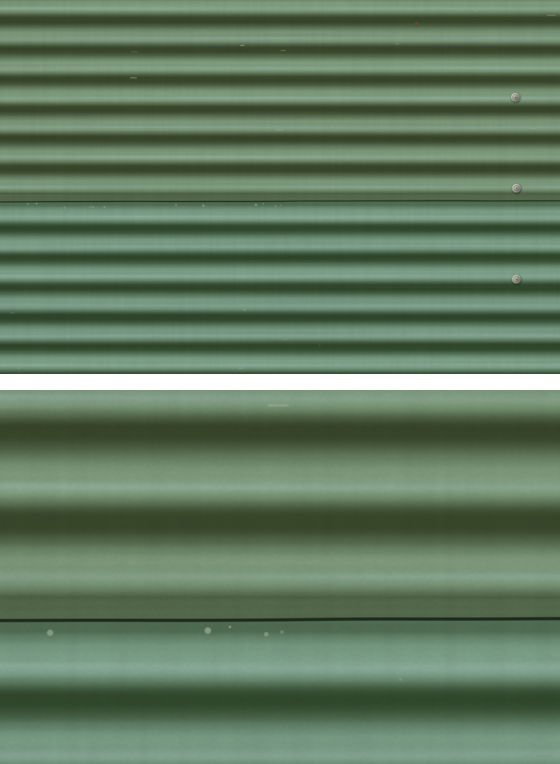
Top: the whole. Bottom: its middle third, enlarged.
Write a Shadertoy shader that draws this texture.

```glsl
// Horizontal corrugated metal cladding in weathered green paint: two sheets
// that lap at a dark seam, with a column of screws. A periodic shading profile
// gives the ridges; value noise and hashed cells add streaks, flecks and dust.

#define RIDGES 12.58       // corrugations per canvas height
#define RIDGE_PHASE 0.663  // offset of the first dark valley
#define SEAM_Y 0.538       // lap between sheets, measured from the top
#define SCREW_X 1.378      // screw column, in canvas heights
#define SCREW_RADIUS 0.0115
#define FLECK_CHANCE 0.11
#define STREAK_AMOUNT 0.05
#define GRAIN_AMOUNT 0.025

const vec3 VALLEY_UPPER = vec3(0.215, 0.270, 0.160);
const vec3 VALLEY_LOWER = vec3(0.185, 0.275, 0.170);
const vec3 FACE_UPPER = vec3(0.480, 0.590, 0.470);
const vec3 FACE_LOWER = vec3(0.470, 0.605, 0.515);
const vec3 GLINT = vec3(0.550, 0.665, 0.610);
const vec3 SEAM_DARK = vec3(0.090, 0.130, 0.080);
const vec3 DUST = vec3(0.640, 0.700, 0.600);
const vec3 METAL = vec3(0.660, 0.670, 0.610);
const vec3 RUST = vec3(0.380, 0.300, 0.200);

float hash(vec2 p) {
    return fract(sin(dot(p, vec2(127.1, 311.7))) * 43758.5453);
}

float noise(vec2 p) {
    vec2 i = floor(p), f = fract(p);
    f = f * f * (3.0 - 2.0 * f);
    return mix(mix(hash(i), hash(i + vec2(1, 0)), f.x),
               mix(hash(i + vec2(0, 1)), hash(i + vec2(1, 1)), f.x), f.y);
}

// Coverage of a shape with signed distance d, softened over a pixel.
float cover(float d, float pixel) {
    return 1.0 - smoothstep(-pixel, pixel, d);
}

// Painted sheet: valley, slow rise to the face, thin glint, steep fall.
vec3 corrugation(vec2 q, float lower) {
    float ridge = q.y * RIDGES - RIDGE_PHASE;
    ridge += 0.025 * (noise(vec2(q.x * 0.8, floor(ridge) * 7.0)) - 0.5);
    float p = fract(ridge), id = floor(ridge);

    float light = smoothstep(0.03, 0.47, p) * (1.0 - smoothstep(0.66, 0.96, p));
    // The doubled lip at the seam hides the deepest part of its valley.
    float lip = 1.0 - smoothstep(0.012, 0.030, abs(q.y - SEAM_Y + 0.002));
    light = max(light, 0.42 * lip);

    vec3 valley = mix(VALLEY_UPPER, VALLEY_LOWER, lower);
    vec3 face = mix(FACE_UPPER, FACE_LOWER, lower);
    vec3 color = mix(valley, face, light);

    float glint = exp(-pow((p - 0.62) / 0.055, 2.0));
    color = mix(color, GLINT, glint * (0.35 + 0.4 * noise(vec2(q.x * 3.0, id))));
    return color * (0.98 + 0.04 * hash(vec2(id, 3.0)));
}

// Long drawn streaks, faint vertical smears and fine grain.
float weathering(vec2 q) {
    float streak = noise(q * vec2(2.5, 230.0)) - 0.5;
    float smear = noise(q * vec2(110.0, 9.0)) - 0.5;
    float grain = noise(q * 420.0) - 0.5;
    return 1.0 + STREAK_AMOUNT * (streak + 0.5 * smear) + GRAIN_AMOUNT * grain;
}

// Sparse short scratches, at most one in each cell.
float flecks(vec2 q, float pixel) {
    vec2 cell = vec2(0.10, 0.08);
    vec2 id = floor(q / cell);
    vec2 center = 0.25 + 0.5 * vec2(hash(id + 11.0), hash(id + 23.0));
    vec2 d = (fract(q / cell) - center) * cell;
    float halfLength = 0.010 * pow(hash(id + 37.0), 2.0);
    d.x -= clamp(d.x, -halfLength, halfLength);
    float present = step(hash(id + 51.0), FLECK_CHANCE);
    return present * cover(length(d) - 0.001, pixel) * (0.3 + 0.5 * hash(id + 67.0));
}

// Dust dots settled just under the seam, mostly on the left half.
float seamDust(vec2 q, float pixel) {
    float dust = 0.0;
    for (int i = 0; i < 14; i++) {
        vec2 seed = vec2(float(i), 5.0);
        vec2 c = vec2(0.06 + 0.72 * hash(seed), SEAM_Y + 0.006 + 0.012 * hash(seed + 9.0));
        float r = 0.001 + 0.002 * hash(seed + 17.0);
        dust = max(dust, cover(length(q - c) - r, pixel) * (0.3 + 0.4 * hash(seed + 29.0)));
    }
    return dust;
}

// Domed screw head with a shadowed rim and a dull centre.
vec3 addScrew(vec3 color, vec2 d, float pixel) {
    float r = length(d);
    color *= 1.0 - 0.4 * cover(length(d - vec2(0.001, 0.002)) - SCREW_RADIUS * 1.1, 2.0 * pixel);
    vec3 head = METAL * (1.0 - 16.0 * (d.x + d.y));
    head *= 1.0 - 0.35 * cover(abs(r - SCREW_RADIUS * 0.62) - 0.0008, pixel);
    head = mix(head, RUST, 0.7 * cover(length(d - 0.001) - SCREW_RADIUS * 0.25, pixel));
    return mix(color, head, cover(r - SCREW_RADIUS, pixel));
}

void mainImage(out vec4 fragColor, in vec2 fragCoord) {
    float pixel = 1.0 / iResolution.y;
    vec2 q = vec2(fragCoord.x, iResolution.y - fragCoord.y) * pixel; // y runs down
    float seam = q.y - SEAM_Y + 0.002 * (q.x - 0.75) + 0.001 * (noise(q.xx * 6.0) - 0.5);

    vec3 color = corrugation(q, smoothstep(-pixel, pixel, seam)) * weathering(q);
    color = mix(color, SEAM_DARK, 0.9 * cover(abs(seam) - 0.0014, pixel));
    color = mix(color, DUST, max(flecks(q, pixel), seamDust(q, pixel)));

    // Screws sit on every third crest; one small rusted hole is near the top.
    for (int i = 0; i < 3; i++) {
        float crest = 2.61 + 3.06 * float(i);
        vec2 center = vec2(SCREW_X + 0.003 * float(min(i, 1)), (crest + RIDGE_PHASE) / RIDGES);
        color = addScrew(color, q - center, pixel);
    }
    color = mix(color, RUST, 0.8 * cover(length(q - vec2(1.114, 0.065)) - 0.006, 1.5 * pixel));

    fragColor = vec4(color, 1.0);
}
```
